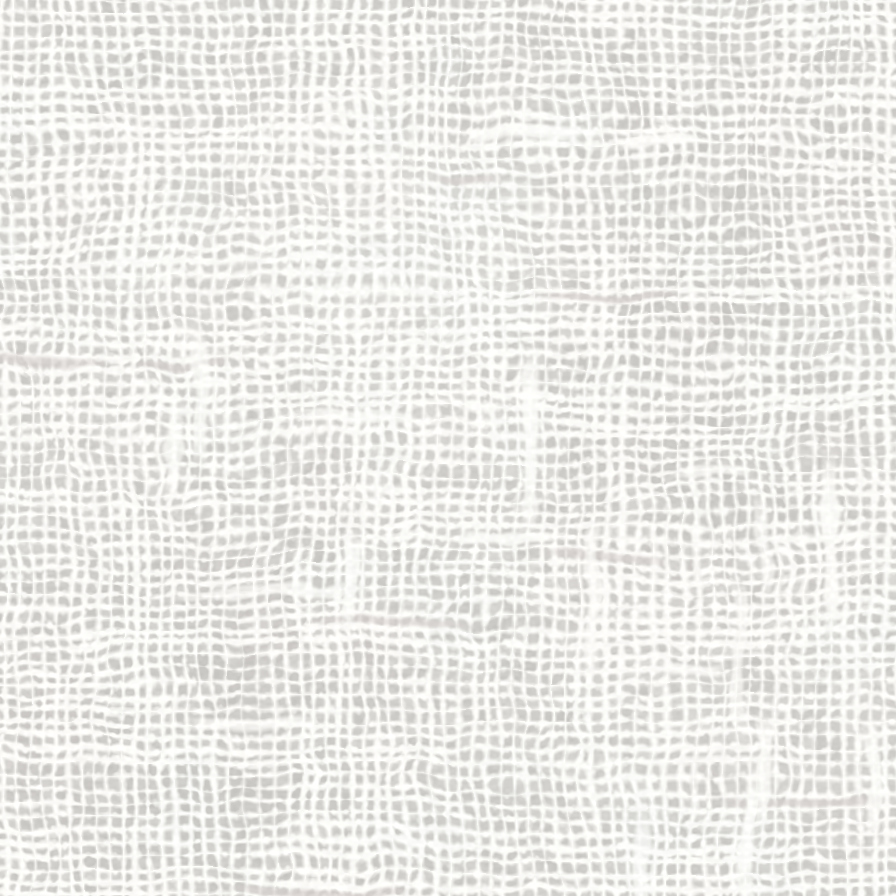
Reproduce this texture procedurally as a three.js fragment shader.

```glsl
// Loose white linen: a warped grid of thread gaps shows a soft grey ground.
// Every thread swells and thins along its length by value noise; scattered
// slubs add thick white yarns and a few open grey runs between the rows.
varying vec2 vUv;

const vec2 THREADS = vec2(66.0, 68.0);
const vec3 YARN_WHITE = vec3(0.992, 0.991, 0.981);
const vec3 GAP_GREY = vec3(0.795, 0.788, 0.775);
const vec3 RUN_GREY = vec3(0.835, 0.812, 0.802);

float hash(vec2 p) {
  return fract(sin(dot(p, vec2(127.1, 311.7))) * 43758.5453);
}

float noise(vec2 p) {
  vec2 cell = floor(p);
  vec2 f = fract(p);
  f = f * f * (3.0 - 2.0 * f);
  float low = mix(hash(cell), hash(cell + vec2(1.0, 0.0)), f.x);
  float high = mix(hash(cell + vec2(0.0, 1.0)), hash(cell + vec2(1.0, 1.0)), f.x);
  return mix(low, high, f.y);
}

// Noise centred on zero, from -0.5 to 0.5.
float sway(vec2 p) {
  return noise(p) - 0.5;
}

// Bends the plane and returns it in units of threads.
vec2 weaveCoords(vec2 uv) {
  vec2 g = uv * THREADS;
  vec2 slow = vec2(sway(uv * vec2(9.0, 6.0)), sway(uv * vec2(5.0, 11.0) + 40.0));
  vec2 quick = vec2(sway(uv * vec2(34.0, 30.0) + 7.0), sway(uv * vec2(30.0, 36.0) + 83.0));
  return g + slow * 1.1 + quick * 0.5;
}

// Half width of the gap between two threads, varying along the gap.
float gapHalfWidth(float id, float along, float seed, float base, float spread) {
  float own = hash(vec2(id, seed)) - 0.5;
  float drift = sway(vec2(along * 0.13, id * 7.31 + seed));
  float lumps = sway(vec2(along * 0.9, id * 3.17 + seed * 2.0));
  return base + spread * (0.55 * own + 0.85 * drift + 0.5 * lumps);
}

// Soft band around zero.
float band(float d, float halfWidth, float soft) {
  return 1.0 - smoothstep(halfWidth - soft, halfWidth + soft, abs(d));
}

// Openings of the weave, 1 in the middle of a gap.
float gaps(vec2 g) {
  vec2 id = floor(g);
  vec2 f = g - id - 0.5;
  float fray = sway(g * vec2(3.1, 2.7));
  float halfX = gapHalfWidth(id.x, g.y, 3.0, 0.34, 0.22);
  float halfY = gapHalfWidth(id.y, g.x, 11.0, 0.30, 0.27);
  float tilt = (hash(id + 5.0) - 0.5) * 0.35;
  float across = band(f.x, halfX + fray * 0.16, 0.19);
  float up = band(f.y + f.x * tilt, halfY + fray * 0.24, 0.19);
  float depth = 0.74 + 0.26 * hash(id + 31.0);
  return across * up * depth;
}

// Tapered streak along the x axis of q, with a ragged edge.
float streak(vec2 q, float halfLength, float thickness, float seed) {
  float taper = 1.0 - smoothstep(0.45, 1.0, abs(q.x) / halfLength);
  float bend = sway(vec2(q.x * 0.35, seed)) * 0.5;
  float ragged = thickness * (0.75 + 0.6 * noise(vec2(q.x * 0.8, seed + 9.0)));
  return band(q.y - bend, ragged, 0.2) * taper;
}

// Strongest of several streaks; each lies on a thread or, with offset, a gap.
float streaks(vec2 g, vec2 count, float offset, float maxLength, float thickness, float seed) {
  float strongest = 0.0;
  for (float i = 0.0; i < 14.0; i += 1.0) {
    if (i >= count.x) break;
    float key = seed + i;
    vec2 centre = vec2(hash(vec2(key, 1.7)), hash(vec2(key, 5.3))) * count.y;
    centre.y = floor(centre.y) + offset;
    float halfLength = maxLength * mix(0.4, 1.0, hash(vec2(key, 9.1)));
    float strength = mix(0.6, 1.0, hash(vec2(key, 13.9)));
    strongest = max(strongest, strength * streak(g - centre, halfLength, thickness, key));
  }
  return strongest;
}

void main() {
  vec2 g = weaveCoords(vUv);

  // Open weave, slightly denser and lighter in broad patches.
  float patches = sway(vUv * 4.0 + 17.0);
  float opening = gaps(g) * (1.0 + 0.3 * patches);

  // Thick white slubs in both directions close the gaps.
  float warpSlubs = streaks(g.yx, vec2(13.0, THREADS.x), 0.0, 8.5, 0.48, 20.0);
  float weftSlubs = streaks(g, vec2(9.0, THREADS.y), 0.0, 7.0, 0.4, 60.0);
  opening *= 1.0 - 0.95 * max(warpSlubs, weftSlubs);

  vec3 color = mix(YARN_WHITE, GAP_GREY, clamp(opening, 0.0, 1.0));

  // Open grey runs between weft threads.
  float runs = streaks(g, vec2(8.0, THREADS.y), 0.5, 8.5, 0.26, 100.0);
  color = mix(color, RUN_GREY, runs * 0.75 * (1.0 - warpSlubs));

  // Fibre grain and a faint warm cast.
  float grain = sway(vUv * vec2(210.0, 230.0)) + 0.6 * sway(vUv * vec2(90.0, 300.0));
  color += grain * 0.035;
  color += vec3(0.006, -0.002, -0.002) * sway(vUv * 14.0 + 51.0);

  gl_FragColor = vec4(clamp(color, 0.0, 1.0), 1.0);
}
```
